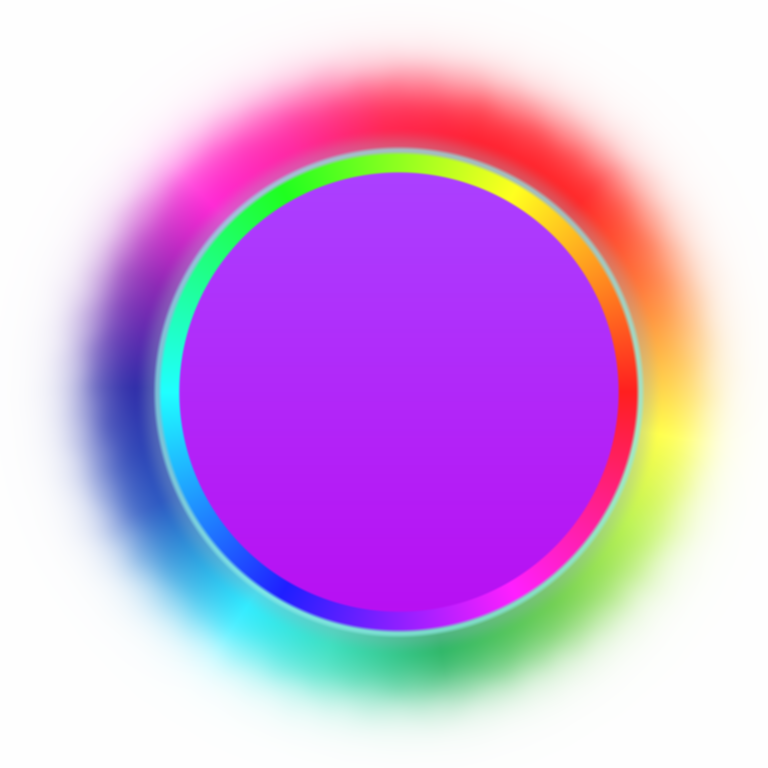
A three.js fragment shader for this background:

```glsl
// A violet disc in a rainbow ring with a soft multicoloured halo on white.
varying vec2 vUv;

const float TAU = 6.283185;
const float EDGE = 0.0022;

// Gradient noise
vec2 hashGradient(vec2 cell) {
  float n = sin(dot(cell, vec2(127.1, 311.7))) * 437.585;
  float angle = TAU * fract(n * 7.31);
  return vec2(cos(angle), sin(angle));
}

float cornerNoise(vec2 cell, vec2 local, vec2 corner) {
  return dot(hashGradient(cell + corner), local - corner);
}

float gradientNoise(vec2 p) {
  vec2 cell = floor(p);
  vec2 f = fract(p);
  vec2 u = f * f * (3.0 - 2.0 * f);
  float low = mix(cornerNoise(cell, f, vec2(0.0)), cornerNoise(cell, f, vec2(1.0, 0.0)), u.x);
  float high = mix(cornerNoise(cell, f, vec2(0.0, 1.0)), cornerNoise(cell, f, vec2(1.0)), u.x);
  return mix(low, high, u.y);
}

// Coverage of a smooth-edged circle
float circleMask(vec2 p, vec2 center, float radius, float soft) {
  return 1.0 - smoothstep(-soft, soft, length(p - center) - radius);
}

// Counterclockwise angle from the right, in degrees from 0 to 360
float degreesAround(vec2 d) {
  return mod(atan(d.y, d.x) / TAU + 1.0, 1.0) * 360.0;
}

// Fully saturated hue wheel, lifted slightly from black
vec3 hueWheel(float deg, float lift) {
  vec3 k = abs(mod(deg / 60.0 + vec3(0.0, 4.0, 2.0), 6.0) - 3.0) - 1.0;
  return mix(vec3(lift), vec3(1.0), clamp(k, 0.0, 1.0));
}

// Adds one stop to an angular gradient
vec3 blendStop(vec3 under, vec3 color, float from, float to, float deg) {
  return mix(under, color, clamp((deg - from) / (to - from), 0.0, 1.0));
}

vec3 haloColor(float deg) {
  vec3 amber = vec3(1.0, 0.82, 0.25);
  vec3 c = blendStop(amber, vec3(1.0, 0.45, 0.19), 0.0, 22.0, deg);
  c = blendStop(c, vec3(1.0, 0.12, 0.12), 22.0, 45.0, deg);
  c = blendStop(c, vec3(1.0, 0.10, 0.17), 45.0, 72.0, deg);
  c = blendStop(c, vec3(1.0, 0.12, 0.30), 72.0, 92.0, deg);
  c = blendStop(c, vec3(1.0, 0.13, 0.62), 92.0, 113.0, deg);
  c = blendStop(c, vec3(1.0, 0.13, 0.83), 113.0, 135.0, deg);
  c = blendStop(c, vec3(0.53, 0.13, 0.70), 135.0, 157.0, deg);
  c = blendStop(c, vec3(0.16, 0.15, 0.65), 157.0, 180.0, deg);
  c = blendStop(c, vec3(0.14, 0.32, 0.75), 180.0, 206.0, deg);
  c = blendStop(c, vec3(0.15, 0.92, 1.0), 206.0, 236.0, deg);
  c = blendStop(c, vec3(0.20, 0.87, 0.74), 236.0, 256.0, deg);
  c = blendStop(c, vec3(0.13, 0.70, 0.37), 256.0, 280.0, deg);
  c = blendStop(c, vec3(0.40, 0.80, 0.28), 280.0, 306.0, deg);
  c = blendStop(c, vec3(0.72, 0.95, 0.28), 306.0, 330.0, deg);
  c = blendStop(c, vec3(1.0, 1.0, 0.25), 330.0, 350.0, deg);
  return blendStop(c, amber, 350.0, 360.0, deg);
}

// Halo opacity: solid near the ring with a long soft tail
float haloAlpha(float radius, float reach, float falloff) {
  return 1.0 / (1.0 + exp((radius - reach) / falloff));
}

void main() {
  vec2 haloCenter = vec2(0.514, 0.495);
  vec2 ringCenter = vec2(0.5195, 0.4895);
  vec3 paleRim = vec3(0.55, 0.92, 0.90);
  vec3 color = vec3(0.996);

  // Halo with a faintly uneven fringe
  vec2 fromHalo = vUv - haloCenter;
  float wobble = 0.003 * gradientNoise(vUv * 28.0);
  float alpha = haloAlpha(length(fromHalo) + wobble, 0.4, 0.02);
  color = mix(color, haloColor(degreesAround(fromHalo)), alpha);

  // Dull veil where the halo meets the rim
  float veil = 1.0 - smoothstep(0.317, 0.345, length(vUv - ringCenter));
  color = mix(color, vec3(0.60, 0.70, 0.75), 0.35 * veil);

  // Translucent rim
  color = mix(color, paleRim, 0.7 * circleMask(vUv, ringCenter, 0.318, EDGE * 1.5));

  // Rainbow ring
  vec3 ring = hueWheel(degreesAround(vUv - ringCenter), 0.12);
  color = mix(color, ring, circleMask(vUv, ringCenter, 0.311, EDGE * 1.5));

  // Violet disc with a vertical gradient
  float height = clamp((vUv.y - ringCenter.y) / 0.572 + 0.5, 0.0, 1.0);
  vec3 disc = mix(vec3(0.72, 0.06, 0.95), vec3(0.67, 0.25, 1.0), height);
  color = mix(color, disc, circleMask(vUv, ringCenter, 0.286, EDGE));

  gl_FragColor = vec4(color, 1.0);
}
```
